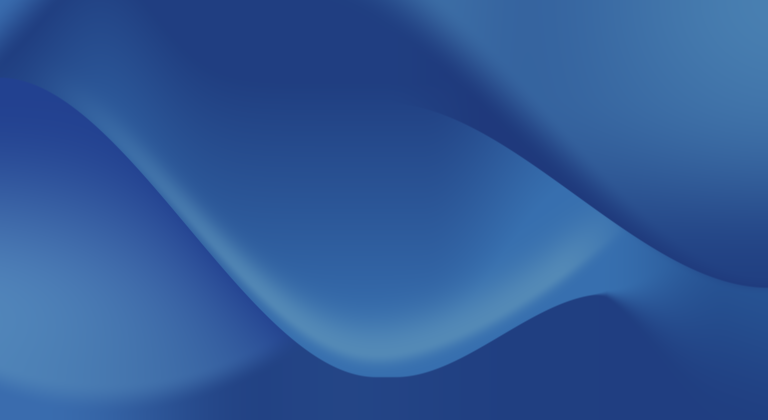
Reproduce this background procedurally as a Shadertoy shader.

```glsl
const vec3 DEEP = vec3(0.125, 0.245, 0.505);
const vec3 BAND = vec3(0.120, 0.225, 0.485);
const vec3 SHADE_BLUE = vec3(0.135, 0.255, 0.565);
const vec3 MID_BLUE = vec3(0.205, 0.385, 0.620);
const vec3 RIBBON_LIGHT = vec3(0.215, 0.435, 0.685);
const vec3 RIBBON_TAIL = vec3(0.155, 0.335, 0.585);
const vec3 HIGHLIGHT = vec3(0.345, 0.555, 0.720);
const vec3 SHEET_LIGHT = vec3(0.360, 0.580, 0.770);
const vec3 CORNER_LIGHT = vec3(0.285, 0.500, 0.695);
const float TROUGH_X = 0.50;
const float TROUGH_Y = 0.102;
const float CREST_X = 0.79;

// Lower edge of the central ribbon
float waveEdge(float x) {
    float left = 0.713 * (1.0 - smoothstep(0.0, 0.49, x));
    float right = 0.198 * smoothstep(0.515, CREST_X, x);
    return TROUGH_Y + left + right - 0.6 * max(x - CREST_X, 0.0);
}

// Bright crease that leaves the edge and climbs to the right
float creaseLine(float x) {
    float offset = mix(0.018, 0.057, smoothstep(0.1, TROUGH_X, x));
    float climb = 2.0 * pow(max(x - TROUGH_X, 0.0), 1.6);
    return (x < TROUGH_X ? waveEdge(x) : TROUGH_Y) + offset + climb;
}

float bell(float v, float width) {
    return exp(-v * v / (width * width));
}

// Ground and the sheet at the lower left
vec3 lowerSheet(vec2 p) {
    vec3 ground = mix(MID_BLUE * 1.1, DEEP, smoothstep(0.05, 0.36, p.x));
    ground = mix(ground, MID_BLUE, 0.18 * bell(p.x - 0.45, 0.14));
    float glow = smoothstep(0.78, 0.1, p.y) * smoothstep(0.5, -0.08, p.x);
    vec3 sheet = mix(SHADE_BLUE, SHEET_LIGHT, glow);
    sheet = mix(sheet, MID_BLUE, 0.55 * smoothstep(0.4, 0.1, p.y));
    sheet = mix(sheet, SHEET_LIGHT, 0.45 * glow);
    float shadow = exp(-max(waveEdge(p.x) - p.y, 0.0) / 0.11);
    sheet = mix(sheet, SHADE_BLUE, 0.8 * shadow);
    float dx = p.x - 0.14;
    float hem = 0.064 + 2.3 * dx * dx;
    float cover = smoothstep(-0.05, 0.025, p.y - hem);
    return mix(ground, sheet, cover * smoothstep(0.44, 0.34, p.x));
}

vec3 ribbon(vec2 p) {
    float light = 1.0 - (p.y - 0.2) / 0.6;
    light += 0.6 * smoothstep(0.55, 0.75, p.x);
    light += 0.45 * bell(p.x - 0.13, 0.1);
    vec3 color = mix(DEEP, RIBBON_LIGHT, clamp(light, 0.0, 1.0));
    color = mix(color, RIBBON_TAIL, smoothstep(0.78, 0.95, p.x));

    // Crease: wide falloff above, tight falloff below
    float rise = p.y - creaseLine(p.x);
    float width = rise > 0.0 ? mix(0.05, 0.085, smoothstep(0.2, 0.6, p.x)) : 0.026;
    float fade = smoothstep(0.02, 0.38, p.x) * smoothstep(0.84, 0.72, p.x);
    color = mix(color, HIGHLIGHT, 0.85 * fade * bell(rise, width));

    // Small fold in the upper left corner
    float corner = smoothstep(0.085, 0.0, p.x + 0.5 * (1.0 - p.y));
    return mix(color, MID_BLUE * 1.1, corner);
}

vec3 upperSheet(vec2 p) {
    vec3 color = mix(DEEP, MID_BLUE, smoothstep(0.28, 0.78, p.y));
    float glow = smoothstep(0.65, 1.02, p.x) * smoothstep(0.4, 1.0, p.y);
    color = mix(color, CORNER_LIGHT, glow);
    return mix(color, CORNER_LIGHT, 0.35 * bell(p.x - 0.57, 0.08) * p.y);
}

void mainImage(out vec4 fragColor, in vec2 fragCoord) {
    vec2 p = fragCoord / iResolution.xy;
    float edgeSoftness = 1.2 / iResolution.y;
    float fromRight = 1.0 - p.x;

    // The ribbon edge dissolves past its crest
    float blur = edgeSoftness + 0.22 * smoothstep(0.77, 0.95, p.x);
    float ribbonMask = smoothstep(-blur, blur, p.y - waveEdge(p.x));
    vec3 color = mix(lowerSheet(p), ribbon(p), ribbonMask);

    // Dark band behind the upper sheet
    float bandEdge = 0.315 + 0.44 * smoothstep(0.0, 0.5, fromRight);
    float bandMask = smoothstep(-edgeSoftness, edgeSoftness, p.y - bandEdge);
    color = mix(color, BAND, bandMask * smoothstep(0.5, 0.63, p.x));

    // Upper sheet with a soft rolled edge
    float rollEdge = 0.32 + 0.78 * smoothstep(0.0, 0.62, fromRight);
    float rollWidth = mix(0.025, 0.09, smoothstep(0.0, 0.4, fromRight));
    float rollMask = smoothstep(-rollWidth, rollWidth, p.y - rollEdge);
    color = mix(color, upperSheet(p), rollMask);

    fragColor = vec4(color, 1.0);
}
```
